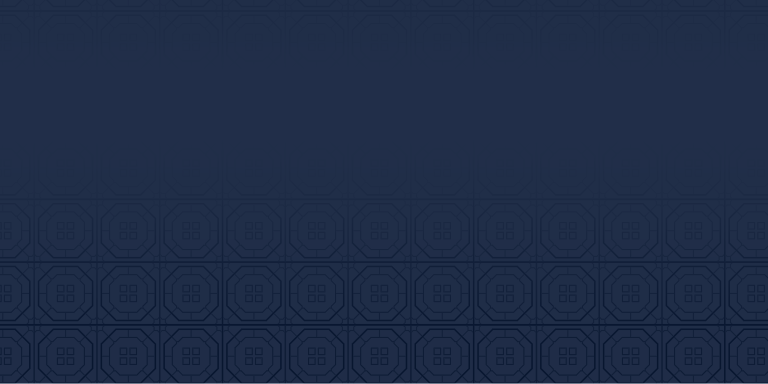
This background is drawn by a Shadertoy shader. Its source:

```glsl
// Dark navy wall of square tiles, each holding nested octagons and a small window,
// with star rosettes where tiles meet. Folded distance functions give thin outlines,
// and a vertical fade dissolves the pattern into a plain band below the top.

#define TILE 0.1635                     // tile side, in canvas heights
#define GRID_ORIGIN vec2(0.0890, 0.1540) // one crossing of the grid lines
#define THICK 0.024                     // main line width, in tiles
#define THIN 0.017                      // detail line width, in tiles
#define BASE_COLOR vec3(0.128, 0.182, 0.285)
#define LINE_COLOR vec3(0.030, 0.085, 0.185)
#define EDGE_COLOR vec3(0.72, 0.75, 0.80)
#define FADE_LOW 0.05                   // height where the fade begins
#define FADE_HIGH 0.66                  // height where the pattern is gone
#define TOP_STRENGTH 0.20               // pattern strength at the upper edge

// Area coverage of a line of the given width, correct below one pixel too
float stroke(float d, float width, float pixel) {
    d = abs(d);
    return clamp(0.5 + (0.5 * width - d) / pixel, 0.0, 1.0)
         - clamp(0.5 - (0.5 * width + d) / pixel, 0.0, 1.0);
}

float boxDist(vec2 p, vec2 halfSize) {
    vec2 d = abs(p) - halfSize;
    return length(max(d, 0.0)) + min(max(d.x, d.y), 0.0);
}

// Square with cut corners; the sides of the cut satisfy x + y = cut
float octagonDist(vec2 a, float radius, float cut) {
    return max(max(a.x, a.y) - radius, (a.x + a.y - cut) * 0.7071);
}

float segmentDist(vec2 p, vec2 a, vec2 b) {
    vec2 ab = b - a;
    return length(p - a - ab * clamp(dot(p - a, ab) / dot(ab, ab), 0.0, 1.0));
}

// Ornament inside one tile; a is the position folded into a quadrant
float tileOrnament(vec2 a, float pixel) {
    float outer = octagonDist(a, 0.43, 0.625);
    float inner = min(octagonDist(a, 0.30, 0.435), boxDist(a, vec2(0.232)));
    float ink = stroke(outer, THICK, pixel);
    ink = max(ink, 0.75 * stroke(inner, THIN, pixel));

    // Spokes along the axes and the diagonals
    vec2 s = vec2(max(a.x, a.y), min(a.x, a.y));
    float spokes = min(segmentDist(s, vec2(0.30, 0.0), vec2(0.43, 0.0)),
                       segmentDist(s, vec2(0.232), vec2(0.41)));
    ink = max(ink, 0.6 * stroke(spokes, THIN, pixel));

    // Window of four small panes
    float panes = boxDist(a - 0.078, vec2(0.052));
    return max(ink, 0.75 * stroke(panes, THIN, pixel));
}

// Eight-pointed star around a grid crossing
float rosette(vec2 c, float pixel) {
    float diamond = (c.x + c.y) * 0.7071 - 0.09;
    float star = min(max(c.x, c.y) - 0.09, diamond);
    return 0.6 * stroke(star, THIN, pixel);
}

void mainImage(out vec4 fragColor, in vec2 fragCoord) {
    vec2 p = fragCoord / iResolution.y;
    float pixel = 1.0 / (iResolution.y * TILE);

    // Repeat and fold the tile
    vec2 grid = (p - GRID_ORIGIN) / TILE;
    vec2 a = abs(fract(grid) - 0.5);
    vec2 corner = 0.5 - a;

    // Tile joints, with every fourth upright a little stronger
    float upright = mod(floor(grid.x + 0.5), 4.0);
    float accent = abs(upright - 3.0) < 0.5 ? 1.0 : 0.7;
    float ink = max(tileOrnament(a, pixel), rosette(corner, pixel));
    ink = max(ink, accent * stroke(corner.x, THICK, pixel));
    ink = max(ink, stroke(corner.y, THICK * 1.2, pixel));

    // Vertical fade with a faint return at the top
    float fade = 1.0 - smoothstep(FADE_LOW, FADE_HIGH, p.y);
    fade += TOP_STRENGTH * smoothstep(0.80, 1.0, p.y);
    vec3 color = BASE_COLOR - 0.008 * fade;
    color = mix(color, LINE_COLOR, ink * fade);

    // Pale hairline on the lower edge
    float edge = clamp((0.0026 - p.y) * iResolution.y + 0.5, 0.0, 1.0);
    color = mix(color, EDGE_COLOR, 0.6 * edge);
    fragColor = vec4(color, 1.0);
}
```
